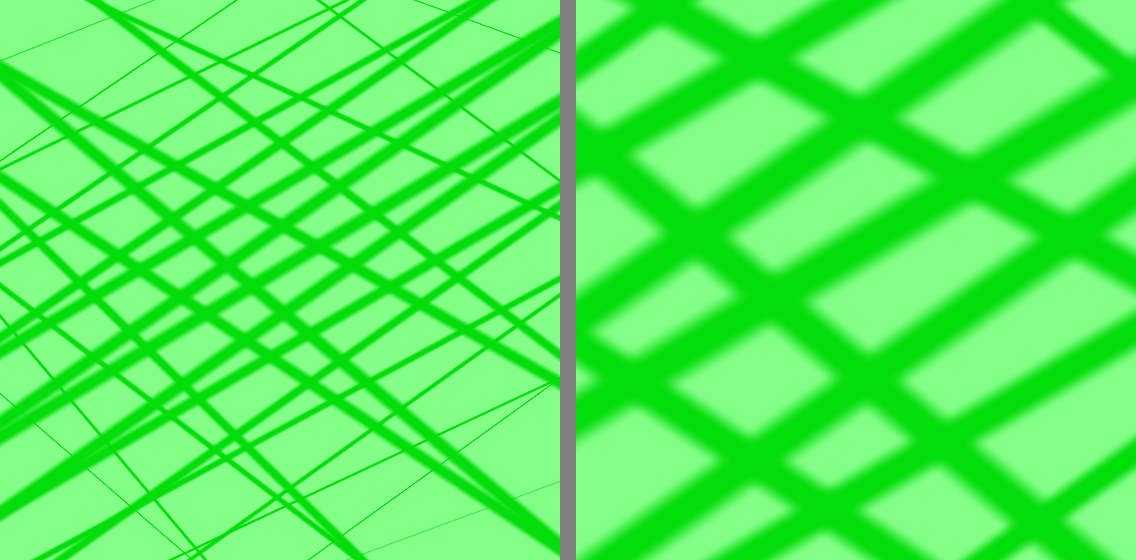
Left: the whole. Right: its middle third, enlarged.
Give the GLSL for this pattern, as a Shadertoy shader.

```glsl
// Soft green bands crossing in two opposed fans, thinning towards the corners.

const vec3 PALE_GREEN = vec3(0.512, 1.0, 0.53);
const vec3 DEEP_GREEN = vec3(0.01, 0.865, 0.04);

const float CORE = 0.25;         // solid part of a band's half width
const float JITTER = 0.006;      // random shift of each band
const float REACH = 1.78;        // last band drawn, in units of the spread

// Per fan: half width of the widest band, spread of the widths over the ranks
const vec2 RISING_WIDTH = vec2(0.0193, 4.69);
const vec2 FALLING_WIDTH = vec2(0.0180, 3.24);

// Per set: offset of the centre, spacing per rank, shift of the rank
const vec3 RISING_SHALLOW = vec3(-0.036, 0.071, 0.25);
const vec3 RISING_STEEP = vec3(-0.029, 0.078, -0.75);
const vec3 FALLING_SHALLOW = vec3(0.021, 0.1224, 1.0);
const vec3 FALLING_STEEP = vec3(0.053, 0.150, 0.0);

// Slope as a polynomial of the rank: constant, linear, quadratic
const vec3 RISING_SHALLOW_SLOPE = vec3(0.60, 0.0, -0.0034);
const vec3 RISING_STEEP_SLOPE = vec3(0.70, 0.003, 0.0);
const vec3 FALLING_SHALLOW_SLOPE = vec3(0.615, 0.05, 0.0);
const vec3 FALLING_STEEP_SLOPE = vec3(0.84, 0.055, 0.008);

float hash(float n) {
    n = fract(n * 0.1031);
    n *= n + 33.33;
    n *= n + n;
    return fract(n);
}

// Share of the background left uncovered by one set of bands
float bandGaps(vec2 p, vec3 placing, vec3 slopes, vec2 widths, float pixel) {
    float gaps = 1.0;
    for (int i = -4; i <= 4; i++) {
        float rank = 2.0 * float(i) + placing.z;
        if (abs(rank) > REACH * widths.y) continue;

        float slope = dot(slopes, vec3(1.0, rank, rank * rank));
        float shift = JITTER * (2.0 * hash(rank + 40.0 + 90.0 * slopes.x) - 1.0);
        float height = placing.x + placing.y * rank + shift + slope * p.x;
        float dist = abs(p.y - height) / sqrt(1.0 + slope * slope);

        // Bands thinner than a pixel fade instead of breaking up
        float ratio = rank / widths.y;
        float halfWidth = widths.x * exp(-ratio * ratio);
        float drawn = max(halfWidth, pixel);
        float cover = 1.0 - smoothstep(CORE * drawn, drawn, dist);
        gaps *= 1.0 - cover * halfWidth / drawn;
    }
    return gaps;
}

void mainImage(out vec4 fragColor, in vec2 fragCoord) {
    // Centred canvas units, y pointing down
    vec2 p = (fragCoord - 0.5 * iResolution.xy) / iResolution.y;
    p.y = -p.y;
    vec2 mirrored = vec2(-p.x, p.y);
    float pixel = 1.0 / iResolution.y;

    // Rising fan
    float gaps = bandGaps(mirrored, RISING_SHALLOW, RISING_SHALLOW_SLOPE, RISING_WIDTH, pixel);
    gaps *= bandGaps(mirrored, RISING_STEEP, RISING_STEEP_SLOPE, RISING_WIDTH, pixel);

    // Falling fan
    gaps *= bandGaps(p, FALLING_SHALLOW, FALLING_SHALLOW_SLOPE, FALLING_WIDTH, pixel);
    gaps *= bandGaps(p, FALLING_STEEP, FALLING_STEEP_SLOPE, FALLING_WIDTH, pixel);

    fragColor = vec4(mix(DEEP_GREEN, PALE_GREEN, gaps), 1.0);
}
```
